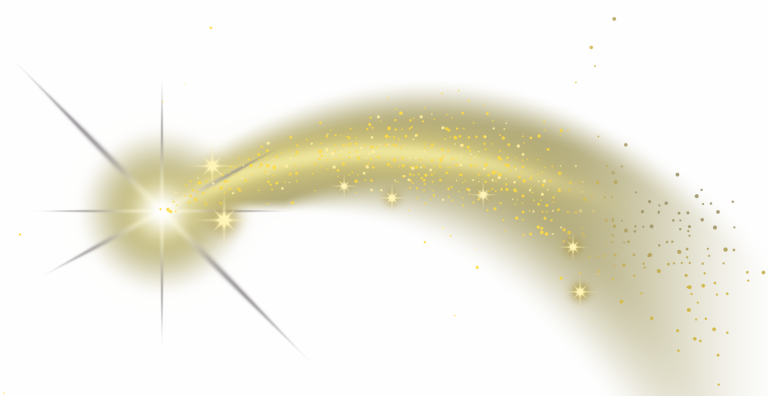
This background is drawn by a WebGL 1 fragment shader. Its source:

```glsl
precision highp float;
// A bright star with long rays pulls a curved olive and gold comet tail over white.
// The tail lies between two curves, with a glowing ridge between them;
// hashed cells scatter the gold dust and small sparkles sit along it.
uniform vec2 u_resolution;

#define STAR vec2(0.409, 0.467)
#define HALO_RADIUS 0.225
#define RIDGE_WIDTH 0.06
#define DUST_AMOUNT 0.55
#define PAPER vec3(0.995)
#define OLIVE vec3(0.70, 0.67, 0.48)
#define GOLD vec3(1.0, 0.86, 0.25)
#define CREAM vec3(1.0, 0.99, 0.88)
#define RAY_GREY vec3(0.50, 0.48, 0.50)

float hash(vec2 p) {
  return fract(sin(dot(p, vec2(127.1, 311.7))) * 43758.5);
}

// Height of the bright centre line of the tail
float ridgeY(float x) {
  float d = x - 0.95;
  return 0.616 - d * d * (0.44 - 0.15 * d);
}

// Coverage of the soft tail body between its upper and lower curves
float tailBody(vec2 p) {
  float u = p.x - 1.08;
  float d = max(p.x - 0.72, 0.0);
  float top = 0.805 - 0.565 * u * u;
  float bottom = 0.46 - d * d * (0.45 + 0.35 * d);
  float body = smoothstep(0.0, 0.12, top - p.y);
  body *= smoothstep(0.0, 0.04 + 0.42 * d, p.y - bottom);
  return body * smoothstep(0.40, 0.60, p.x) * (1.0 - smoothstep(1.35, 2.0, p.x));
}

// Tapered line of light through the origin, at an angle in degrees
float ray(vec2 q, float angle, float reach, float width) {
  float a = radians(angle);
  vec2 dir = vec2(cos(a), sin(a));
  float left = max(1.0 - abs(dot(q, dir)) / reach, 0.0);
  float side = (q.x * dir.y - q.y * dir.x) / (width * left + 0.0008);
  return exp(-side * side) * smoothstep(0.0, 0.5, left);
}

// Chance of finding dust around a point
float dustDensity(vec2 p) {
  float sag = 0.14 * pow(max(p.x - 1.1, 0.0), 1.2);
  float spread = 0.03 + 0.13 * max(p.x - 0.42, 0.0);
  float d = (p.y - ridgeY(p.x) + sag) / spread;
  float along = smoothstep(0.37, 0.48, p.x) * (1.0 - smoothstep(1.80, 1.92, p.x));
  return exp(-d * d * 1.3) * along * mix(1.0, 0.35, smoothstep(1.2, 1.6, p.x));
}

// One layer of round grains, one possible grain per cell
vec3 addDust(vec3 col, vec2 p, float cell, float seed) {
  vec2 id = floor(p / cell);
  vec2 home = (id + 0.5) * cell;
  float chance = hash(id + seed);
  vec2 jitter = vec2(hash(id + seed + 3.7), hash(id + seed + 8.3)) - 0.5;
  float size = hash(id + seed + 5.1);
  float radius = mix(0.0015, 0.0045, size * size) + 0.001 * smoothstep(1.3, 1.7, p.x);
  float dist = length(p - home - jitter * (cell - 0.012));
  float edge = 0.8 / u_resolution.y;
  float grain = 1.0 - smoothstep(radius - edge, radius + edge, dist);
  grain *= step(chance, DUST_AMOUNT * dustDensity(home));
  vec3 tint = mix(GOLD, CREAM, 0.6 * step(0.8, hash(id + seed + 1.9)));
  vec3 aged = mix(vec3(0.82, 0.71, 0.22), vec3(0.62, 0.58, 0.42), smoothstep(0.25, 0.45, home.y));
  tint = mix(tint, aged, smoothstep(1.35, 1.65, home.x));
  return mix(col, tint, grain * 0.9);
}

// Small four-pointed star on a dusky glow
vec3 addSparkle(vec3 col, vec2 q, float size, float dusk) {
  float r = length(q) / size;
  col = mix(col, vec3(0.66, 0.58, 0.26), dusk * exp(-r * r * 1.6));
  float cross4 = max(ray(q, 0.0, size * 1.8, size * 0.08), ray(q, 90.0, size * 1.8, size * 0.08));
  float diag = max(ray(q, 45.0, size, size * 0.08), ray(q, 135.0, size, size * 0.08));
  float light = exp(-r * r * 9.0) + 0.8 * max(cross4, diag) * exp(-r);
  return mix(col, mix(GOLD, CREAM, 0.75), min(light, 1.0));
}

void main() {
  vec2 p = gl_FragCoord.xy / u_resolution.y;
  vec2 q = p - STAR;
  float r = length(q);

  // Tail and star halo
  float halo = 1.0 - smoothstep(0.07, HALO_RADIUS, r);
  float cover = 1.0 - (1.0 - tailBody(p)) * (1.0 - halo);
  vec3 col = mix(PAPER, OLIVE, cover);

  // Glowing ridge
  float d = (p.y - ridgeY(p.x)) / RIDGE_WIDTH;
  float along = smoothstep(0.40, 0.55, p.x) * (1.0 - smoothstep(1.05, 1.65, p.x));
  col = mix(col, vec3(0.84, 0.79, 0.47), 0.9 * exp(-d * d) * along);
  col = mix(col, vec3(0.97, 0.94, 0.66), 0.75 * exp(-d * d * 6.0) * along);

  // Star rays, pale inside the halo and grey outside
  float rays = max(ray(q, 90.0, 0.36, 0.005), ray(q, 0.0, 0.34, 0.005));
  rays = max(rays, max(ray(q, -45.5, 0.56, 0.011), ray(q, 28.5, 0.36, 0.010)));
  vec3 rayTint = mix(RAY_GREY, CREAM, exp(-r * r * 45.0));
  col = mix(col, rayTint, 0.75 * rays);

  // Star core
  col = mix(col, vec3(0.93, 0.89, 0.58), 0.7 * exp(-r * r * 90.0));
  col = mix(col, vec3(1.0), exp(-r * r * 330.0));

  // Dust layers
  for (int i = 0; i < 3; i++) {
    float k = float(i);
    col = addDust(col, p + k * vec2(0.0, 0.003), 0.019 + 0.004 * k, 17.0 * k);
  }

  // Sparkles beside the star and along the tail
  col = addSparkle(col, p - vec2(0.536, 0.581), 0.040, 0.1);
  col = addSparkle(col, p - vec2(0.566, 0.444), 0.048, 0.7);
  col = addSparkle(col, p - vec2(0.869, 0.530), 0.022, 0.3);
  col = addSparkle(col, p - vec2(0.990, 0.500), 0.026, 0.6);
  col = addSparkle(col, p - vec2(1.220, 0.508), 0.025, 0.3);
  col = addSparkle(col, p - vec2(1.447, 0.376), 0.026, 0.8);
  col = addSparkle(col, p - vec2(1.465, 0.263), 0.028, 0.9);
  gl_FragColor = vec4(col, 1.0);
}
```
